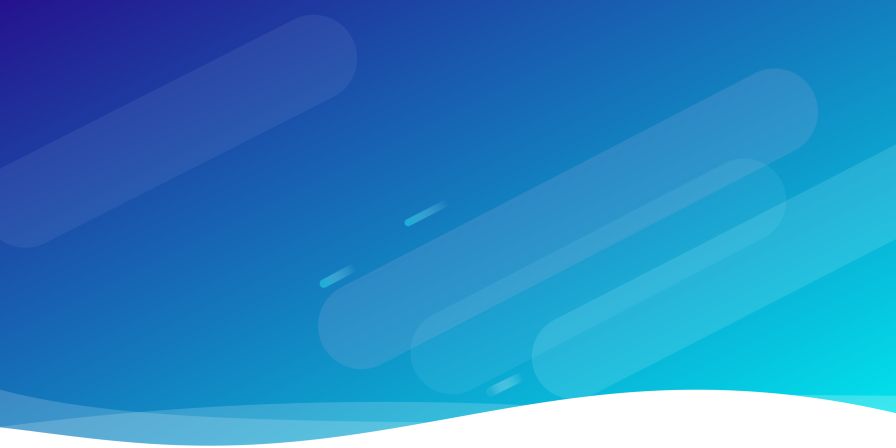
Give the GLSL for this background, as a Shadertoy shader.

```glsl
#define INDIGO vec3(0.145, 0.07, 0.555)
#define CYAN vec3(0.0, 0.92, 0.94)
#define LAVENDER vec3(0.61, 0.66, 0.85)
#define PALE_CYAN vec3(0.75, 0.95, 1.0)
#define WAVE_ALPHA 0.17
#define BAR_RADIUS 0.097

// Coverage of the region where the signed distance is negative
float fill(float dist) {
    float pixel = 1.0 / iResolution.y;
    return 1.0 - smoothstep(-0.7 * pixel, 0.7 * pixel, dist);
}

// Position along segment a-b, from 0 to 1
float along(vec2 p, vec2 a, vec2 b) {
    vec2 axis = b - a;
    return clamp(dot(p - a, axis) / dot(axis, axis), 0.0, 1.0);
}

float capsule(vec2 p, vec2 a, vec2 b, float radius) {
    return length(p - mix(a, b, along(p, a, b))) - radius;
}

void addBar(inout vec3 color, vec2 p, vec2 a, vec2 b, float radius, vec3 tint, float alpha) {
    color = mix(color, tint, alpha * fill(capsule(p, a, b, radius)));
}

// Small streak with a solid head and a fading tail
void addStreak(inout vec3 color, vec2 p, vec2 head, vec2 tail, float radius, float brightness) {
    float t = along(p, head, tail);
    vec3 tint = mix(vec3(0.12, 0.69, 0.84), vec3(0.55, 0.78, 0.92), t);
    tint = mix(tint, vec3(0.8, 1.0, 1.0), brightness * t);
    float alpha = 0.95 * (1.0 - t) * fill(capsule(p, head, tail, radius));
    color = mix(color, tint, alpha);
}

void addWave(inout vec3 color, vec2 p, float crest, float alpha) {
    color = mix(color, vec3(1.0), alpha * fill(p.y - crest));
}

void mainImage(out vec4 fragColor, in vec2 fragCoord) {
    vec2 p = fragCoord / iResolution.y;

    // Diagonal backdrop
    float diagonal = 0.5 * (0.5 * p.x + 1.0 - p.y);
    vec3 color = mix(INDIGO, CYAN, clamp(diagonal, 0.0, 1.0));

    // Translucent slanted bars
    addBar(color, p, vec2(0.057, 0.544), vec2(0.700, 0.870), BAR_RADIUS, LAVENDER, 0.11);
    addBar(color, p, vec2(0.807, 0.273), vec2(1.729, 0.750), BAR_RADIUS, LAVENDER, 0.2);
    addBar(color, p, vec2(1.010, 0.214), vec2(1.661, 0.552), 0.094, PALE_CYAN, 0.08);
    addBar(color, p, vec2(1.281, 0.203), vec2(2.300, 0.726), 0.094, PALE_CYAN, 0.15);

    // Bright streaks
    addStreak(color, p, vec2(0.911, 0.503), vec2(1.000, 0.549), 0.0080, 0.0);
    addStreak(color, p, vec2(0.723, 0.367), vec2(0.792, 0.404), 0.0095, 0.1);
    addStreak(color, p, vec2(1.096, 0.126), vec2(1.166, 0.160), 0.0105, 0.8);

    // Translucent waves, then the white foreground
    float fallingCrest = 0.0547 + 0.0755 * exp(-3.5 * p.x);
    float archCrest = 0.103 - 0.0758 * (p.x - 0.859) * (p.x - 0.859);
    float rightCrest = 0.119 - 0.008 * (p.x - 1.7);
    addWave(color, p, fallingCrest, WAVE_ALPHA);
    addWave(color, p, archCrest, WAVE_ALPHA);
    addWave(color, p, rightCrest, 0.22 * step(1.5, p.x));

    float edgeDip = 0.008 * pow(abs(p.x - 1.0), 8.0);
    float foreground = 0.0677 + 0.0625 * cos(2.886 * (p.x - 1.557)) - edgeDip;
    addWave(color, p, foreground, 1.0);

    fragColor = vec4(color, 1.0);
}
```
